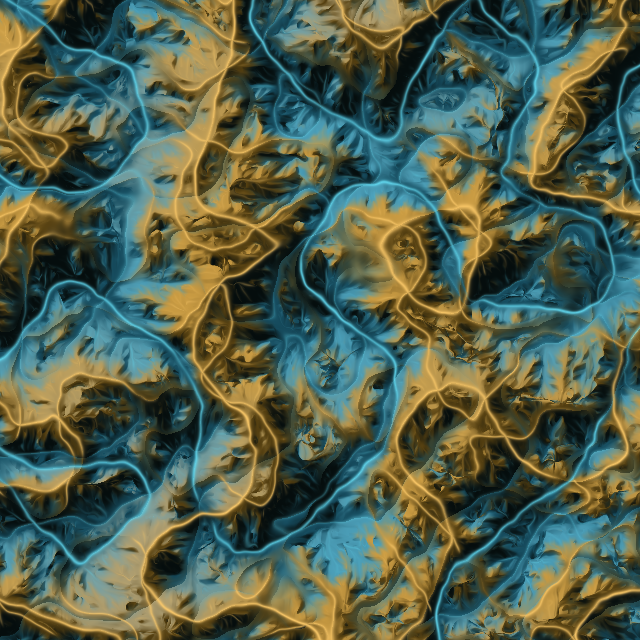
Write a WebGL 1 fragment shader that draws this texture.

```glsl
precision highp float;
// Eroded terrain seen from above: golden ridges, blue valleys, bright crest and river lines.
// Zero lines of warped noise, at two sizes, become rivers and crests; the nearer one sets
// the level. Waves running down the slope add gullies, and the summed slope is hill-shaded.

uniform vec2 u_resolution;

#define RELIEF_SCALE 3.3   // size of the main ridges and valleys
#define BRANCH_GROWTH 2.3  // side branches relative to main lines
#define GULLY_SCALE 15.0   // gullies across the canvas in the first octave
#define GULLY_GROWTH 2.0   // frequency step between octaves
#define GULLY_DECAY 0.76   // strength step between octaves
#define GULLY_SLOPE 0.5
#define MAIN_LINE 0.0036   // width of main crests and rivers
#define BRANCH_LINE 0.0026 // width of side crests and streams
#define CONTRAST 0.42
#define HAZE 0.75          // strength of the pale grey patches

const float PI = 3.14159;
const vec3 DARK = vec3(0.025, 0.065, 0.065);
const vec3 BROWN = vec3(0.36, 0.27, 0.07);
const vec3 GOLD = vec3(0.70, 0.54, 0.23);
const vec3 TEAL = vec3(0.09, 0.32, 0.40);
const vec3 SKY = vec3(0.26, 0.55, 0.64);
const vec3 STONE = vec3(0.56, 0.56, 0.48);
const vec3 CREST = vec3(1.0, 0.80, 0.42);
const vec3 RIVER = vec3(0.38, 0.84, 0.93);
const vec2 LIGHT = vec2(-0.6, 0.8);

vec2 hash2(vec2 p) {
  vec3 q = fract(p.xyx * vec3(0.1031, 0.1030, 0.0973));
  q += dot(q, q.yzx + 33.33);
  return fract((q.xx + q.yz) * q.zy);
}

float corner(vec2 cell, vec2 f, vec2 o) {
  return dot(hash2(cell + o) * 2.0 - 1.0, f - o);
}

// Gradient noise, roughly -0.7 to 0.7
float noise(vec2 p) {
  vec2 c = floor(p), f = p - c;
  vec2 k = f * f * f * (f * (f * 6.0 - 15.0) + 10.0);
  float low = mix(corner(c, f, vec2(0.0)), corner(c, f, vec2(1.0, 0.0)), k.x);
  float high = mix(corner(c, f, vec2(0.0, 1.0)), corner(c, f, vec2(1.0)), k.x);
  return mix(low, high, k.y);
}

vec2 wander(vec2 p) {
  return vec2(noise(p + 31.0), noise(p + 57.0));
}

// Fields whose zero lines are: main river, main crest, side stream, side crest
vec4 veins(vec2 p) {
  p += 0.05 * wander(p * 7.0) + 0.016 * wander(p * 18.0) + 0.005 * wander(p * 43.0);
  vec2 q = p * RELIEF_SCALE, r = q * BRANCH_GROWTH;
  return vec4(noise(q + 5.3), noise(q + 47.8), noise(r + 19.7), noise(r + 91.2));
}

// Blended waves across a direction; returns the unit cosine and sine of the phase
vec2 gullies(vec2 p, vec2 across) {
  vec2 cell = floor(p), wave = vec2(0.0);
  for (int y = -1; y <= 1; y++) {
    for (int x = -1; x <= 1; x++) {
      vec2 id = cell + vec2(float(x), float(y));
      vec2 rel = p - id - 0.2 - 0.6 * hash2(id + 71.0);
      float w = max(0.0, 1.0 - dot(rel, rel) / 1.44);
      float phase = 2.0 * PI * dot(rel, across);
      wave += w * w * vec2(cos(phase), sin(phase));
    }
  }
  return wave / max(length(wave), 0.0001);
}

// Soft glowing line profile
float lineGlow(float dist, float width) {
  float fall = 1.0 / (1.0 + dist * dist / (width * width));
  return fall * fall;
}

// -1 on a river, 1 on a crest
float levelBetween(float toRiver, float toCrest) {
  return (toRiver - toCrest) / (toRiver + toCrest + 0.0005);
}

void main() {
  vec2 p = gl_FragCoord.xy / u_resolution.y;

  // Distances to the four kinds of line, and the slope between them
  vec2 e = vec2(0.009, 0.0);
  vec4 v = veins(p);
  vec4 gx = (veins(p + e.xy) - v) / e.x, gy = (veins(p + e.yx) - v) / e.x;
  vec4 steep = sqrt(gx * gx + gy * gy);
  vec4 least = 0.35 * RELIEF_SCALE * vec4(1.0, 1.0, vec2(BRANCH_GROWTH));
  vec4 dist = abs(v) / max(steep, least);
  vec4 pull = vec4(0.42, -0.42, 0.3, -0.3) * sign(v) / max(steep, least);
  vec2 slope = vec2(dot(pull, gx), dot(pull, gy));
  float mainLevel = levelBetween(dist.x, dist.y);
  float level = 0.62 * mainLevel + 0.38 * levelBetween(dist.z, dist.w);

  // Where lines cross, one of the two gives way
  float riverWins = smoothstep(-0.06, 0.06, noise(p * 4.0 + 7.0));
  float fade = 0.85 + 0.4 * noise(p * 13.0);
  float river = fade * lineGlow(dist.x, MAIN_LINE)
    * mix(smoothstep(0.0, 0.04, dist.y), 1.0, riverWins);
  float crest = fade * lineGlow(dist.y, MAIN_LINE)
    * mix(1.0, smoothstep(0.0, 0.04, dist.x), riverWins);
  river = max(river, 0.75 * lineGlow(dist.z, BRANCH_LINE) * smoothstep(0.25, -0.5, -0.1 + mainLevel * 0.0)
    * (1.0 - smoothstep(-0.5, 0.2, mainLevel)));
  crest = max(crest, 0.75 * lineGlow(dist.w, BRANCH_LINE) * smoothstep(-0.3, 0.4, mainLevel));

  // Gullies, each octave following the slope left by the last
  float tone = 0.62 * level;
  float mask = smoothstep(0.0, 0.018, min(min(dist.x, dist.y), min(dist.z, dist.w)));
  float facet = dot(sign(v), vec4(1.0, 2.0, 4.0, 8.0));
  float freq = GULLY_SCALE, weight = GULLY_SLOPE, glow = 0.4;
  for (int i = 0; i < 3; i++) {
    vec2 dir = slope / max(length(slope), 0.001);
    vec2 across = vec2(-dir.y, dir.x);
    vec2 wave = gullies(p * freq + facet * vec2(7.37, 3.61) + 150.0, across);
    float t = 1.0 - 2.0 * abs(atan(wave.y, wave.x)) / PI;
    slope -= weight * mask * clamp(2.0 * wave.y, -1.0, 1.0) * across;
    tone += 0.9 * weight * weight * mask * t;
    float spur = glow * mask * lineGlow((1.0 - abs(t)) / (4.0 * freq), BRANCH_LINE);
    crest = max(crest, spur * step(0.0, t) * smoothstep(0.0, 0.4, level));
    river = max(river, spur * step(t, 0.0) * (1.0 - smoothstep(-0.4, 0.0, level)));
    mask *= mix(0.5, 1.0, smoothstep(0.0, 0.4, 1.0 - abs(t)));
    freq *= GULLY_GROWTH;
    weight *= GULLY_DECAY;
    glow *= 0.5;
  }

  // Hill shading, darker beside the rivers
  float shade = 0.55 - CONTRAST * dot(slope, LIGHT) - 0.2 * lineGlow(dist.x, 0.03);
  float warm = smoothstep(-0.3, 0.3, tone + 0.02);
  float haze = smoothstep(-0.15, 0.5, noise(p * 2.7 + 43.0) + 0.25 * (0.6 - p.y));
  vec3 mid = mix(TEAL, BROWN, warm);
  vec3 lit = mix(mix(SKY, GOLD, warm), STONE, HAZE * haze);
  vec3 color = mix(DARK, mid, smoothstep(0.05, 0.42, shade));
  color = mix(color, lit, smoothstep(0.42, 0.82, shade));
  color *= 0.78 + 0.35 * smoothstep(0.0, 1.1, shade);

  // Bright crest and river lines
  color = mix(color, CREST, 0.88 * clamp(crest, 0.0, 1.0));
  color = mix(color, RIVER, 0.88 * clamp(river, 0.0, 1.0));
  gl_FragColor = vec4(color, 1.0);
}
```
